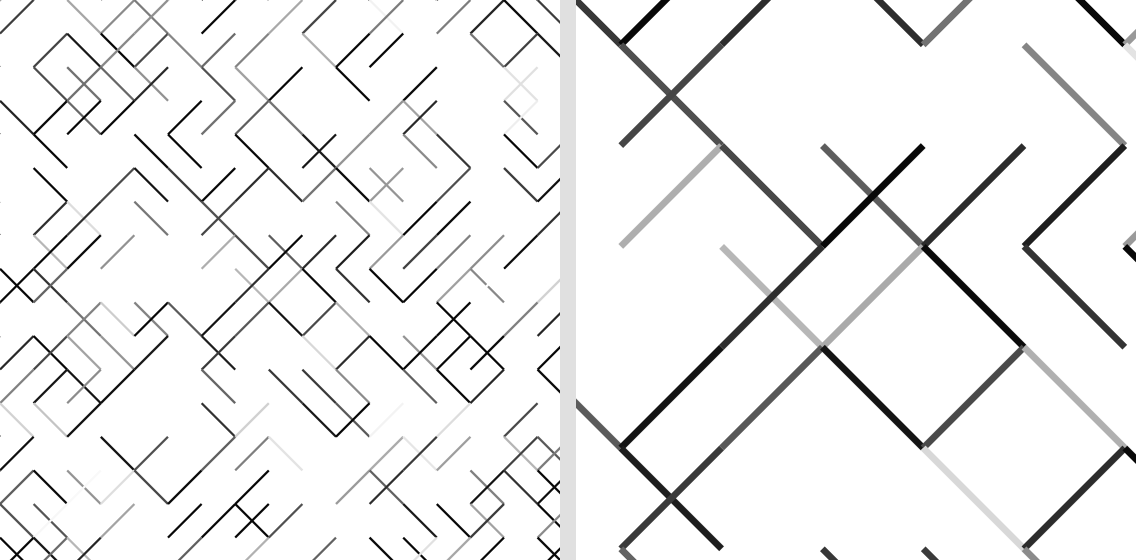
Left, the full canvas; right, a detail of the centre.
A WebGL 1 fragment shader for this pattern:

```glsl
precision highp float;

uniform vec2 u_resolution;

const float CELL_SIZE = 0.06;        // grid step, in canvas heights
const float STROKE_WIDTH = 0.004;    // in canvas heights
const float FALLING_CHANCE = 0.40;   // share of cells with a falling diagonal
const float RISING_CHANCE = 0.47;    // share of cells with a rising diagonal
const float SHADE_SCALE = 0.45;      // noise frequency per cell
const float SHADE_MEAN = 0.29;
const float SHADE_GAIN = 1.7;
const float DARKEST = 0.03;
const vec2 RISING_SHIFT = vec2(0.55, 0.35); // noise offset between diagonals
const vec2 SEED = vec2(7.31, 3.67);
const vec3 PAPER = vec3(1.0);

const float TAU = 6.2831853;
const float DIAGONAL = 1.4142136;

float hash(vec2 p) {
  vec3 q = fract(vec3(p.xyx) * vec3(0.1031, 0.1030, 0.0973));
  q += dot(q, q.yzx + 33.33);
  return fract((q.x + q.y) * q.z);
}

float gradientDot(vec2 corner, vec2 offset) {
  float angle = TAU * hash(corner + 41.0);
  return dot(vec2(cos(angle), sin(angle)), offset);
}

float gradientNoise(vec2 p) {
  vec2 i = floor(p);
  vec2 f = p - i;
  vec2 u = f * f * f * (f * (f * 6.0 - 15.0) + 10.0);
  vec2 e = vec2(1.0, 0.0);
  float low = mix(gradientDot(i, f), gradientDot(i + e.xy, f - e.xy), u.x);
  float high = mix(gradientDot(i + e.yx, f - e.yx), gradientDot(i + e.xx, f - e.xx), u.x);
  return mix(low, high, u.y);
}

// Coverage of a butt-ended diagonal through the cell centre
float strokeCoverage(vec2 local, vec2 direction, float pixel) {
  float along = abs(dot(local, direction));
  float across = abs(dot(local, vec2(-direction.y, direction.x)));
  float halfWidth = 0.5 * STROKE_WIDTH / CELL_SIZE;
  float side = clamp(0.5 + (halfWidth - across) / pixel, 0.0, 1.0);
  float cap = clamp(0.5 + (0.5 * DIAGONAL - along) / pixel, 0.0, 1.0);
  return side * cap;
}

float strokeShade(vec2 cell, vec2 shift) {
  float n = gradientNoise(cell * SHADE_SCALE + SEED + shift);
  return clamp(SHADE_MEAN + SHADE_GAIN * n, DARKEST, 1.0);
}

void main() {
  // Grid coordinates, counted from the top left corner
  vec2 uv = gl_FragCoord.xy / u_resolution.y;
  vec2 p = vec2(uv.x, 1.0 - uv.y) / CELL_SIZE;
  float pixel = 1.0 / (u_resolution.y * CELL_SIZE);
  vec2 firstCell = floor(p - 0.5);
  vec3 color = PAPER;

  // Nearest four cells, so that stroke ends overlap at the corners
  for (int row = 0; row < 2; row++) {
    for (int column = 0; column < 2; column++) {
      vec2 cell = firstCell + vec2(float(column), float(row));
      vec2 local = p - cell - 0.5;

      // Falling diagonal first, rising diagonal above it
      float falling = strokeCoverage(local, vec2(1.0, 1.0) / DIAGONAL, pixel);
      falling *= step(hash(cell + 113.0), FALLING_CHANCE);
      color = mix(color, vec3(strokeShade(cell, vec2(0.0))), falling);

      float rising = strokeCoverage(local, vec2(1.0, -1.0) / DIAGONAL, pixel);
      rising *= step(hash(cell + 271.0), RISING_CHANCE);
      color = mix(color, vec3(strokeShade(cell, RISING_SHIFT)), rising);
    }
  }

  gl_FragColor = vec4(color, 1.0);
}
```
